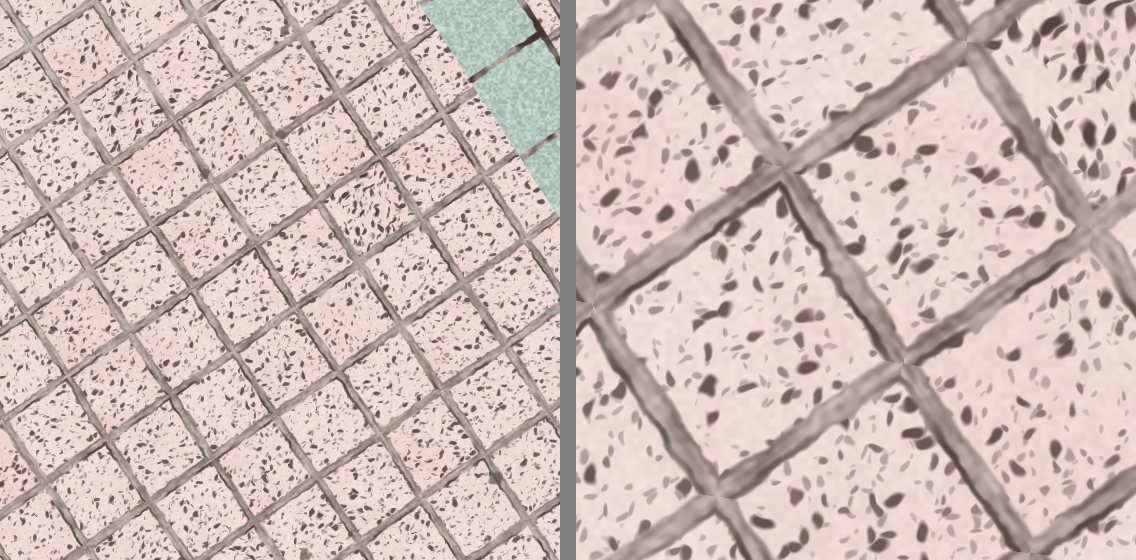
Left, the full canvas; right, a detail of the centre.
Write a three.js fragment shader that draws this texture.

```glsl
// Weathered pink paving: a slanted lattice of pitted square tiles in rough grey grout,
// with a strip of larger green tiles in the upper right corner. The lattice is a skewed
// basis; pits are jittered ellipses, and wear comes from value noise and per-tile hashes.

varying vec2 vUv;

// Lattice: one crossing and the two tile steps, in canvas units
const vec2 ORIGIN = vec2(0.4557, 0.5638);
const vec2 STEP_A = vec2(0.1120, 0.0784);
const vec2 STEP_B = vec2(-0.0732, 0.1112);
const float FORESHORTEN = 0.005;

// Sizes in tile units
const float GROUT_HALF = 0.056;
const float EDGE_SOFT = 0.013;
const float GREEN_START = 3.52;
const float GREEN_END = 4.65;
const vec2 GREEN_SIZE = vec2(1.13, 1.23);
const float GREEN_ROW = 0.13;
const float GREEN_GROUT = 0.04;

// Pits and stains, counted across the canvas
const float PIT_COUNT = 76.0;
const float FINE_PIT_COUNT = 118.0;
const float PIT_LEAN = 0.9;
const int STAIN_COUNT = 6;

const vec3 PINK = vec3(0.945, 0.868, 0.845);
const vec3 ROSE = vec3(0.915, 0.805, 0.785);
const vec3 GREEN = vec3(0.700, 0.785, 0.745);
const vec3 GROUT_LIGHT = vec3(0.790, 0.730, 0.705);
const vec3 GROUT_DARK = vec3(0.490, 0.435, 0.415);
const vec3 PIT = vec3(0.270, 0.205, 0.190);

float hash(vec2 p) {
  vec3 q = fract(p.xyx * 0.1031);
  q += dot(q, q.yzx + 33.33);
  return fract((q.x + q.y) * q.z);
}

float noise(vec2 p) {
  vec2 i = floor(p), f = fract(p);
  f = f * f * (3.0 - 2.0 * f);
  return mix(mix(hash(i), hash(i + vec2(1, 0)), f.x),
             mix(hash(i + vec2(0, 1)), hash(i + vec2(1, 1)), f.x), f.y);
}

vec2 toLattice(vec2 p) {
  vec2 d = p - ORIGIN;
  float det = STEP_A.x * STEP_B.y - STEP_A.y * STEP_B.x;
  vec2 c = vec2(d.x * STEP_B.y - d.y * STEP_B.x, STEP_A.x * d.y - STEP_A.y * d.x) / det;
  c.y += FORESHORTEN * c.y * c.y;
  return c;
}

// Scattered elongated pits; returns their darkness
float pits(vec2 p, float density, float lean, float stretch) {
  vec2 cell = floor(p);
  float dark = 0.0;
  for (int y = -1; y <= 1; y++) {
    for (int x = -1; x <= 1; x++) {
      vec2 id = cell + vec2(x, y);
      float r = hash(id + 7.3), size = hash(id + 41.7);
      vec2 d = p - id - vec2(hash(id + 13.1), hash(id + 29.9));
      float angle = lean + (r / density - 0.5) * 1.9;
      float c = cos(angle), s = sin(angle);
      d = vec2(c * d.x + s * d.y, c * d.y - s * d.x);
      float radius = mix(0.13, 0.31, size * size);
      float shape = smoothstep(1.3, 0.55, length(d / vec2(radius * stretch, radius)));
      dark = max(dark, shape * step(r, density) * mix(0.4, 1.0, size));
    }
  }
  return dark;
}

vec3 pinkTile(vec2 p, vec2 id) {
  float worn = smoothstep(0.72, 0.95, hash(id + 50.0));
  float lean = PIT_LEAN + (hash(id + 61.0) - 0.5) * 1.1;
  float density = 0.46 + 0.22 * noise(p * 23.0) + 0.25 * worn;
  vec2 q = p + 0.005 * (vec2(noise(p * 130.0), noise(p * 130.0 + 37.0)) - 0.5);
  float rosy = 0.55 * noise(p * 17.0) + 0.35 * hash(id + 83.0);
  vec3 color = mix(PINK, ROSE, rosy * rosy);
  color += 0.045 * (noise(p * 260.0) - 0.5);
  float coarse = pits(q * PIT_COUNT, density, lean, 1.75 + 0.65 * worn);
  float fine = pits(q * FINE_PIT_COUNT + 211.0, 0.45, lean, 1.8);
  return mix(color, PIT, max(coarse * (0.82 + 0.1 * worn), fine * 0.36));
}

// Fibrous grout; along.x runs across the joint and along.y down its length
vec3 groutColor(vec2 p, vec2 along) {
  float streak = 0.65 * noise(along * vec2(34.0, 6.0)) + 0.35 * noise(p * 210.0);
  float faded = 0.3 * smoothstep(0.75, 0.0, p.x + 0.6 * (1.0 - p.y));
  return mix(GROUT_DARK, GROUT_LIGHT, clamp(streak * 1.15 + faded, 0.0, 1.0));
}

void main() {
  vec2 p = vUv;
  vec2 lattice = toLattice(p);
  lattice += 0.03 * (vec2(noise(p * 9.0), noise(p * 9.0 + 19.0)) - 0.5);
  vec2 id = floor(lattice), local = fract(lattice) - 0.5;

  // Pink tiles with uneven edges, sunk into the grout
  vec2 q = abs(local + 0.02 * (vec2(hash(id + 3.0), hash(id + 5.0)) - 0.5));
  bool sideJoint = q.x > q.y;
  float edge = max(q.x, q.y) - 0.5 + GROUT_HALF;
  edge += 0.028 * (noise(p * 85.0) - 0.5) + 0.012 * (noise(p * 210.0) - 0.5);
  vec3 grout = groutColor(p, sideJoint ? lattice : lattice.yx);
  vec3 color = mix(pinkTile(p, id), grout, smoothstep(-EDGE_SOFT, EDGE_SOFT, edge));

  // Broken shadow, strongest on the upper and right tile edges
  float facing = (sideJoint ? local.x : local.y) > 0.0 ? 0.8 : 0.3;
  float shadow = smoothstep(0.026, 0.004, abs(edge - 0.012));
  color = mix(color, PIT, shadow * facing * smoothstep(0.2, 0.8, noise(p * 36.0 + 5.0)));

  // Green strip: larger grainy tiles with dark patchy joints
  float strip = smoothstep(-EDGE_SOFT, EDGE_SOFT, lattice.x - GREEN_START)
              * smoothstep(EDGE_SOFT, -EDGE_SOFT, lattice.x - GREEN_END - GREEN_GROUT);
  vec2 g = (lattice - vec2(GREEN_END, GREEN_ROW)) / GREEN_SIZE;
  vec2 gap = abs(fract(g + 0.5) - 0.5) * GREEN_SIZE;
  float joint = min(abs(lattice.x - GREEN_END), gap.y) + 0.03 * (noise(p * 80.0) - 0.5);
  vec3 green = GREEN + 0.17 * (noise(p * 240.0) - 0.5) + 0.08 * (noise(p * 110.0) - 0.5);
  vec3 joints = mix(grout, PIT, smoothstep(0.25, 0.75, noise(p * 42.0)));
  green = mix(joints, green, smoothstep(-EDGE_SOFT, EDGE_SOFT, joint - GREEN_GROUT));
  color = mix(color, green, strip);

  // A few dark stains
  for (int i = 0; i < STAIN_COUNT; i++) {
    vec2 seed = vec2(float(i) * 3.7 + 1.0, 17.0);
    vec2 d = p - vec2(hash(seed), hash(seed + 9.0));
    float radius = mix(0.006, 0.014, hash(seed + 23.0));
    float blot = length(d) + 0.012 * (noise(p * 95.0) - 0.5);
    color = mix(color, GROUT_DARK * 0.8, 0.75 * smoothstep(radius, radius * 0.6, blot));
  }

  gl_FragColor = vec4(clamp(color, 0.0, 1.0), 1.0);
}
```
